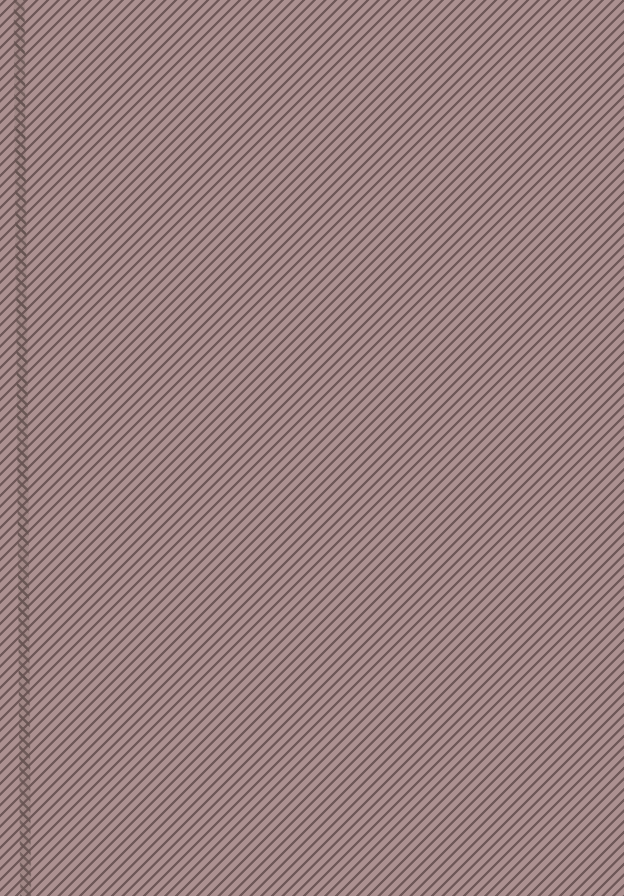
Give the GLSL for this pattern, as a Shadertoy shader.

```glsl
// Mauve twill cloth: fine dark diagonal ribs rising to the right, with a slim,
// slightly leaning column of crossed stitches near the left edge.
// Ribs and stitches are repeated line distances, smoothed to the pixel size.

const float RIBS_DOWN = 84.0;      // repeats over the canvas height
const float RIB_SLOPE = 1.0;
const float RIB_WIDTH = 0.30;      // share of one repeat
const float STITCH_WIDTH = 0.34;
const float SEAM_HALF_WIDTH = 0.006;

const vec3 CLOTH = vec3(0.675, 0.565, 0.565);
const vec3 RIB = vec3(0.43, 0.34, 0.34);
const vec3 SEAM_SHADE = vec3(0.60, 0.51, 0.50);
const vec3 THREAD = vec3(0.39, 0.32, 0.31);

float hash(float n) {
    return fract(sin(n * 127.1) * 43758.5453);
}

// Repeat coordinate across diagonal lines of the given slope.
float diagonalPhase(vec2 p, float slope, float count) {
    return (p.y - slope * p.x) * count;
}

// Coverage of one line centred in each unit repeat.
float repeatedLine(float phase, float width, float blur) {
    float edge = abs(fract(phase) - 0.5) - 0.5 * width;
    return 1.0 - smoothstep(-blur, blur, edge);
}

// Coverage of a soft-edged vertical band.
float band(float offset, float halfWidth, float blur) {
    return 1.0 - smoothstep(-blur, blur, abs(offset) - halfWidth);
}

void mainImage(out vec4 fragColor, in vec2 fragCoord) {
    vec2 p = fragCoord / iResolution.y;
    float pixel = 1.0 / iResolution.y;
    float blur = 0.55 * pixel * RIBS_DOWN * length(vec2(RIB_SLOPE, 1.0));

    // Ribs of even tone
    float ribPhase = diagonalPhase(p, RIB_SLOPE, RIBS_DOWN);
    float rib = repeatedLine(ribPhase, RIB_WIDTH, blur);
    vec3 color = mix(CLOTH, RIB, rib);

    // Seam leaning left towards the top
    float offset = p.x - mix(0.0286, 0.0215, p.y);
    float seam = band(offset, SEAM_HALF_WIDTH, pixel);
    color = mix(color, mix(SEAM_SHADE, RIB, rib), 0.6 * seam);

    // Stitches crossing the ribs, each pulled to its own strength
    float stitchPhase = diagonalPhase(vec2(offset, p.y), -RIB_SLOPE, RIBS_DOWN);
    float stitch = repeatedLine(stitchPhase, STITCH_WIDTH, blur);
    float strength = mix(0.65, 0.95, hash(floor(stitchPhase)));
    color = mix(color, THREAD, seam * stitch * strength);

    fragColor = vec4(color, 1.0);
}
```
